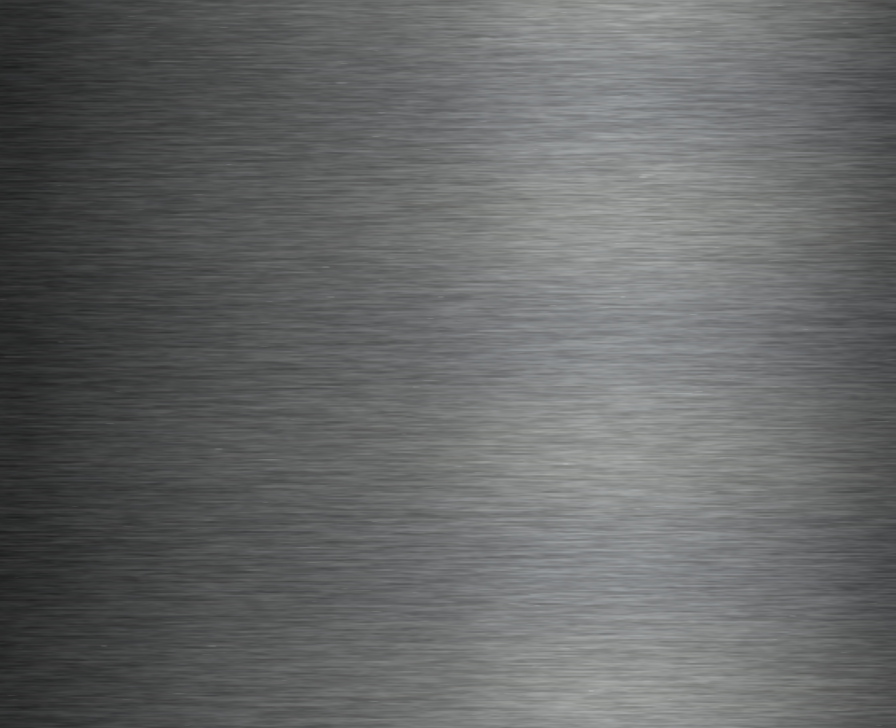
Give the GLSL for this texture, as a Shadertoy shader.

```glsl
// Brushed steel sheet: a horizontal sheen profile with soft vertical banding,
// overlaid with several layers of hair-thin horizontal streaks. Each layer
// is a stack of rows holding 1D value noise, box-filtered between rows.

const int STOPS = 11;
// Brightness at equal steps from the left edge to the right edge
const float SHEEN[STOPS] = float[STOPS](
    0.170, 0.232, 0.292, 0.347, 0.394, 0.453, 0.537, 0.566, 0.515, 0.425, 0.310);

const vec3  STEEL_TINT    = vec3(0.988, 1.004, 1.002);
const vec3  COOL_SHIFT    = vec3(-0.004, -0.002, 0.010);
const float BAND_PERIOD   = 0.322;  // in canvas heights
const float BAND_PHASE    = 0.055;
const float BAND_DEPTH    = 0.035;
const float GRAIN_BASE    = 0.065;  // grain strength on black
const float GRAIN_SLOPE   = 0.17;   // extra strength with light
const float CLOUD_DEPTH   = 0.035;
const float SCRATCH_GAIN  = 0.06;

float hash(vec2 p) {
    uvec2 q = uvec2(ivec2(p)) * uvec2(1597334673u, 3812015801u);
    uint n = (q.x ^ q.y) * 1597334673u;
    n = (n ^ (n >> 15)) * 2246822519u;
    n ^= n >> 13;
    return float(n >> 8) / 16777216.0;
}

// Smooth noise along one row, shifted so that cells do not line up
float rowNoise(float x, float row, float seed) {
    x += 50.0 * hash(vec2(row, seed + 71.0));
    float cell = floor(x);
    float t = smoothstep(0.0, 1.0, x - cell);
    float key = row + seed * 1009.0;
    return mix(hash(vec2(cell, key)), hash(vec2(cell + 1.0, key)), t);
}

// Stacked rows; edges are smoothed over one pixel's footprint
float streaks(vec2 p, vec2 frequency, float seed) {
    vec2 q = p * frequency;
    float footprint = min(frequency.y / iResolution.y, 1.0);
    float row = floor(q.y);
    float blend = clamp((q.y - row - 1.0) / footprint + 1.0, 0.0, 1.0);
    return mix(rowNoise(q.x, row, seed), rowNoise(q.x, row + 1.0, seed), blend);
}

// Soft two-dimensional noise for broad unevenness
float cloud(vec2 p, float seed) {
    float row = floor(p.y);
    float t = smoothstep(0.0, 1.0, p.y - row);
    return mix(rowNoise(p.x, row, seed), rowNoise(p.x, row + 1.0, seed), t);
}

float sheenStop(int i) {
    return SHEEN[clamp(i, 0, STOPS - 1)];
}

// Catmull-Rom curve through the sheen stops
float sheen(float x) {
    float s = clamp(x, 0.0, 1.0) * float(STOPS - 1);
    int i = int(floor(s));
    float t = s - float(i);
    float a = sheenStop(i - 1), b = sheenStop(i);
    float c = sheenStop(i + 1), d = sheenStop(i + 2);
    return b + 0.5 * t * (c - a + t * (2.0 * a - 5.0 * b + 4.0 * c - d
             + t * (3.0 * (b - c) + d - a)));
}

void mainImage(out vec4 fragColor, in vec2 fragCoord) {
    vec2 uv = fragCoord / iResolution.xy;
    vec2 p = fragCoord / iResolution.y;

    // Broad light: sheen, repeated soft bands and faint unevenness
    float band = cos(6.28318 * (p.y - BAND_PHASE) / BAND_PERIOD);
    float light = sheen(uv.x) * (1.0 + BAND_DEPTH * band);
    light *= 1.0 + CLOUD_DEPTH * (cloud(p * vec2(2.5, 45.0), 1.0) - 0.5);

    // Brushed grain: fine hairs of several lengths
    float grain = 0.50 * (streaks(p, vec2(19.0, 365.0), 2.0) - 0.5)
                + 0.44 * (streaks(p, vec2(38.0, 457.0), 3.0) - 0.5)
                + 0.26 * (streaks(p, vec2(10.0, 291.0), 4.0) - 0.5)
                + 0.26 * (streaks(p, vec2(90.0, 389.0), 5.0) - 0.5);
    light += (GRAIN_BASE + GRAIN_SLOPE * light) * grain;

    // Very sparse bright scratches
    float scratch = streaks(p, vec2(20.0, 340.0), 7.0);
    light += SCRATCH_GAIN * smoothstep(0.97, 1.0, scratch);

    // Cool cast in the dark bands, slight drift of hue between strokes
    float hue = streaks(p, vec2(16.0, 310.0), 8.0) - 0.5;
    float cool = smoothstep(0.2, 0.6, uv.x) * (0.2 - 0.6 * band) + 0.8 * hue;
    vec3 color = light * STEEL_TINT + COOL_SHIFT * cool * (0.4 + light);

    fragColor = vec4(clamp(color, 0.0, 1.0), 1.0);
}
```
